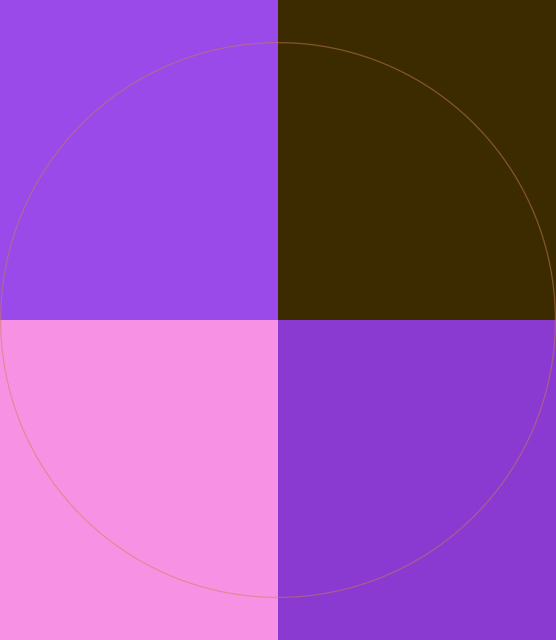
Write a WebGL 2 fragment shader that draws this background.

```glsl
#version 300 es
precision highp float;

uniform vec2 u_resolution;
out vec4 fragColor;

const vec3 VIOLET = vec3(0.602, 0.290, 0.910);
const vec3 PURPLE = vec3(0.540, 0.222, 0.820);
const vec3 UMBER = vec3(0.237, 0.170, 0.000);
const vec3 PINK = vec3(0.970, 0.570, 0.890);
const vec3 COPPER = vec3(0.780, 0.500, 0.320);

const float RING_RADIUS = 0.4989;
const float RING_WIDTH = 0.00225;
const float RING_OPACITY = 0.5;

// Smooth step across an edge, one pixel wide
float edge(float distance, float pixel) {
    return clamp(distance / pixel + 0.5, 0.0, 1.0);
}

// Four flat panels meeting at the centre
vec3 quadrants(vec2 p, float pixel) {
    float right = edge(p.x, pixel);
    float top = edge(p.y, pixel);
    vec3 lower = mix(PINK, PURPLE, right);
    vec3 upper = mix(VIOLET, UMBER, right);
    return mix(lower, upper, top);
}

// Coverage of a thin circle outline
float ring(vec2 p, float radius, float width, float pixel) {
    float distance = abs(length(p) - radius);
    return edge(0.5 * width - distance, pixel);
}

void main() {
    // Centred coordinates, one unit per canvas width
    vec2 p = (gl_FragCoord.xy - 0.5 * u_resolution) / u_resolution.x;
    float pixel = 1.0 / u_resolution.x;

    vec3 color = quadrants(p, pixel);
    float line = ring(p, RING_RADIUS, RING_WIDTH, pixel);
    color = mix(color, COPPER, RING_OPACITY * line);

    fragColor = vec4(color, 1.0);
}
```
